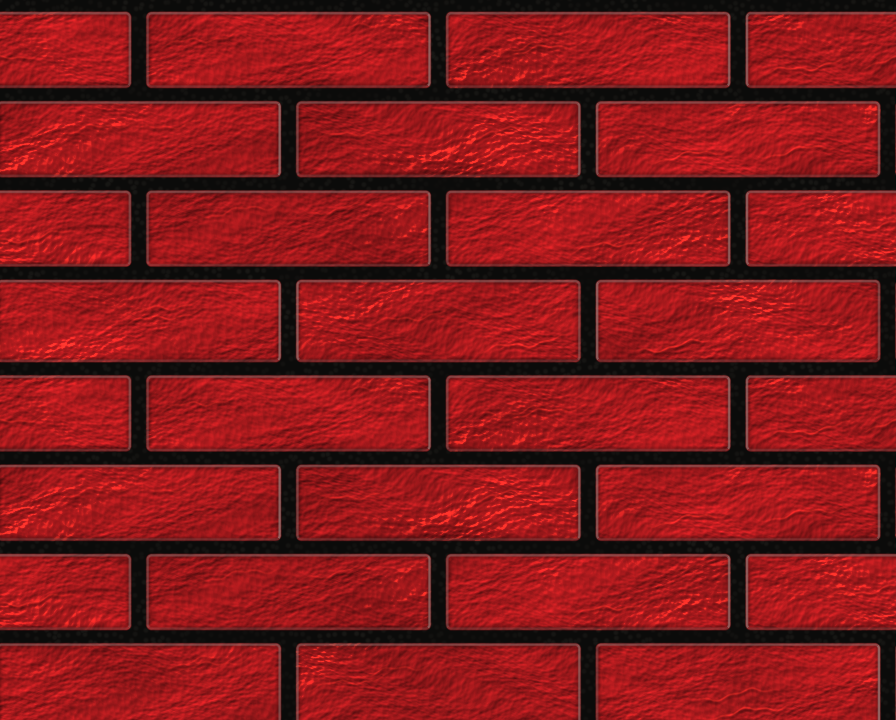
A WebGL 2 fragment shader for this texture:

```glsl
#version 300 es
precision highp float;
// Glossy red brick wall in running bond, with thin pale rims and black mortar.
uniform vec2 u_resolution;
out vec4 outColor;

vec2 hash2(vec2 p) {
    vec3 q = fract(p.xyx * vec3(0.1031, 0.1030, 0.0973));
    q += dot(q, q.yzx + 33.33);
    return fract((q.xx + q.yz) * q.zy);
}

// Cellular noise: distance to the nearest scattered point
float cells(vec2 p) {
    vec2 cell = floor(p), f = p - cell;
    float nearest = 2.0;
    for (int y = -1; y <= 1; y++)
        for (int x = -1; x <= 1; x++) {
            vec2 o = vec2(x, y);
            nearest = min(nearest, length(o + hash2(cell + o) - f));
        }
    return nearest;
}

// Soft blotches from sines that bend each other
float blotches(vec2 p) {
    float sum = 0.0, amp = 0.5;
    for (int i = 0; i < 4; i++) {
        p += 0.6 * sin(p.yx * 1.3 + float(i));
        sum += amp * sin(p.x + 1.7) * sin(p.y);
        p = mat2(1.5, 0.8, -0.8, 1.5) * p;
        amp *= 0.62;
    }
    return sum;
}

// Height of the wrinkled clay, stretched along the brick
float clayHeight(vec2 p) {
    p.y += 0.12 * p.x + 0.02 * sin(p.x * 11.0 + 2.0 * sin(p.y * 13.0));
    return 0.40 * cells(p * vec2(8.0, 22.0))
         + 0.32 * cells(p * vec2(24.0, 46.0))
         + 0.22 * cells(p * vec2(52.0, 84.0));
}

float roundedBox(vec2 p, vec2 halfSize, float radius) {
    vec2 q = abs(p) - halfSize + radius;
    return length(max(q, 0.0)) + min(max(q.x, q.y), 0.0) - radius;
}

vec3 clayColor(vec2 q, vec2 seed) {
    vec2 p = q + seed * 40.0;
    float relief = clayHeight(p + vec2(0.005, 0.007)) - clayHeight(p);
    float tone = blotches(p * vec2(5.0, 11.0));
    vec3 color = vec3(0.62, 0.095, 0.105) * (0.96 + 0.1 * seed.x);
    color *= 1.0 + 0.17 * tone + 1.15 * relief;

    // Orange glints on raised grain, gathered in patches
    float patches = smoothstep(0.15, 0.7, blotches(p * vec2(3.0, 7.0) + 9.0));
    color += vec3(0.30, 0.09, 0.04) * patches * smoothstep(0.04, 0.2, relief);

    // Wavering creases with a lit lip and a shaded one
    for (int i = 0; i < 2; i++) {
        vec2 r = hash2(seed * 91.0 + float(i) * 7.3);
        float x = q.x - (r.x - 0.5) * 0.6;
        float path = (r.y - 0.5) * 0.18 - 0.15 * x
                   + 0.009 * sin(x * 31.0 + r.x * 20.0) + 0.004 * sin(x * 83.0);
        float fade = smoothstep(0.19, 0.04, abs(x)) * (0.35 + 0.5 * r.y);
        float away = q.y - path;
        color += fade * vec3(0.24, 0.06, 0.03) * smoothstep(0.006, 0.0, abs(away));
        color *= 1.0 - 0.3 * fade * smoothstep(0.009, 0.0, abs(away - 0.009));
    }
    return color;
}

vec3 mortarColor(vec2 p) {
    float crumbs = smoothstep(0.45, 0.1, cells(p * 36.0));
    float stain = 0.5 + 0.5 * blotches(p * 8.0);
    return vec3(0.045, 0.042, 0.038) + vec3(0.06, 0.06, 0.053) * crumbs * stain;
}

void main() {
    // One unit is a brick with its joint; y runs down from the top edge
    vec2 p = vec2(gl_FragCoord.x, u_resolution.y - gl_FragCoord.y) / u_resolution.x * 2.99;
    float pixel = 2.99 / u_resolution.x;

    // Courses come in fours, the last one slightly taller
    float y = p.y - 0.0175;
    float group = floor(y / 1.213);
    y -= group * 1.213;
    float row = min(floor(y / 0.298), 3.0);
    float courseHeight = row > 2.5 ? 0.319 : 0.298;
    float x = p.x - 0.463 - 0.5 * mod(row, 2.0);
    float column = floor(x);
    vec2 q = vec2(x - column - 0.5, y - row * 0.298 - 0.5 * courseHeight);

    // Faces recur from group to group, except in the tall course
    float kind = row > 2.5 ? row + 5.0 * group : row;
    vec2 seed = hash2(vec2(mod(column, 3.0) + 3.0, kind + 11.0));

    vec2 halfSize = vec2(0.4755, 0.5 * courseHeight - 0.0215);
    float d = roundedBox(q, halfSize, 0.019);
    vec3 clay = clayColor(q, seed);

    // Dim border with a thin pale rim, strongest at the sides
    clay *= 1.0 - 0.28 * smoothstep(-0.024, -0.006, d);
    vec2 edge = halfSize - abs(q);
    float side = q.x > 0.0 ? 0.45 + 0.4 * seed.y : 0.75 - 0.45 * seed.y;
    float level = q.y < 0.0 ? 0.5 : 0.25;
    float strength = edge.x < edge.y ? side : level;
    float rim = smoothstep(0.004 + pixel, 0.001, abs(d + 0.005));
    clay = mix(clay, vec3(0.60, 0.46, 0.45), rim * strength);

    float inside = smoothstep(pixel, -pixel, d);
    outColor = vec4(mix(mortarColor(p), clay, inside), 1.0);
}
```
